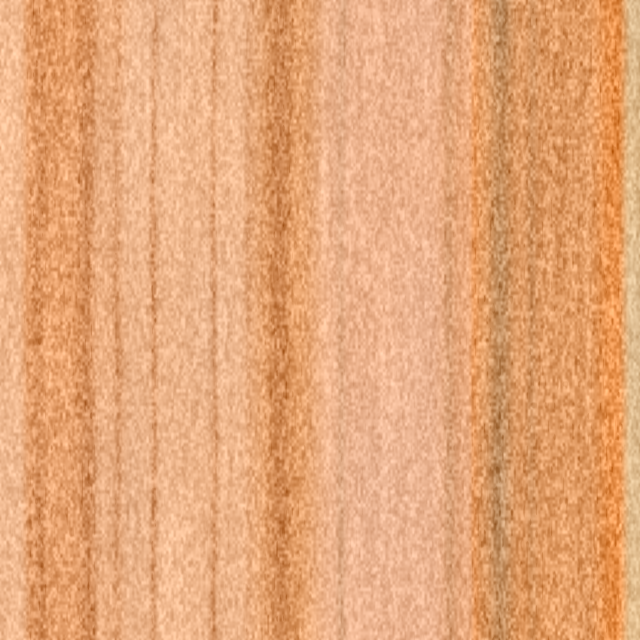
A three.js fragment shader for this texture:

```glsl
// Straight-grained wood veneer: soft vertical colour bands, thin streaks and fine fibres.
varying vec2 vUv;

const vec3 PALE_PEACH = vec3(0.935, 0.720, 0.560);
const vec3 PINK_PEACH = vec3(0.935, 0.715, 0.575);
const vec3 WARM_TAN = vec3(0.900, 0.625, 0.420);
const vec3 OCHRE = vec3(0.890, 0.615, 0.395);
const vec3 BURNT_ORANGE = vec3(0.920, 0.575, 0.300);
const vec3 BROWN = vec3(0.770, 0.490, 0.290);
const vec3 GREY_BROWN = vec3(0.690, 0.530, 0.370);
const vec3 SAPWOOD = vec3(0.880, 0.740, 0.560);
const vec3 GRAIN_TINT = vec3(0.85, 1.0, 1.1);

float hash(vec2 p) {
  vec3 q = fract(vec3(p.xyx) * 0.1031);
  q += dot(q, q.yzx + 33.33);
  return fract((q.x + q.y) * q.z);
}

// Smooth value noise, centred on zero
float noise(vec2 p) {
  vec2 cell = floor(p);
  vec2 f = fract(p);
  f = f * f * (3.0 - 2.0 * f);
  float low = mix(hash(cell), hash(cell + vec2(1.0, 0.0)), f.x);
  float high = mix(hash(cell + vec2(0.0, 1.0)), hash(cell + vec2(1.0)), f.x);
  return mix(low, high, f.y) - 0.5;
}

// Soft-edged vertical band between two x positions
float band(float x, float left, float right, float soft) {
  return smoothstep(left - soft, left + soft, x)
       * (1.0 - smoothstep(right - soft, right + soft, x));
}

// Narrow vertical streak with a bell-shaped profile
float streak(float x, float center, float width) {
  float d = (x - center) / width;
  return exp(-d * d);
}

// Broad growth bands from left to right
vec3 growthBands(float x) {
  vec3 color = mix(PALE_PEACH, PINK_PEACH, smoothstep(0.45, 0.55, x));
  color = mix(color, WARM_TAN, band(x, 0.040, 0.148, 0.010));
  color = mix(color, WARM_TAN, 0.40 * band(x, 0.148, 0.195, 0.012));
  color = mix(color, OCHRE, 0.85 * band(x, 0.400, 0.490, 0.030));
  color = mix(color, WARM_TAN, 0.45 * band(x, 0.690, 0.745, 0.015));
  color = mix(color, OCHRE, band(x, 0.742, 1.100, 0.010));
  color = mix(color, BURNT_ORANGE, band(x, 0.938, 1.100, 0.022));
  return mix(color, SAPWOOD, smoothstep(0.966, 0.988, x));
}

// Dark and coloured lines that follow the grain
vec3 addStreaks(vec3 color, float x, float fade) {
  color = mix(color, BROWN, 0.42 * fade * streak(x, 0.060, 0.012));
  color = mix(color, BROWN, 0.60 * fade * streak(x, 0.137, 0.011));
  color = mix(color, BROWN, 0.28 * fade * streak(x, 0.184, 0.005));
  color = mix(color, BROWN, 0.58 * fade * streak(x, 0.241, 0.005));
  color = mix(color, BROWN, 0.50 * fade * streak(x, 0.335, 0.005));
  color = mix(color, BROWN, 0.25 * fade * streak(x, 0.390, 0.006));
  color = mix(color, BROWN, 0.68 * fade * streak(x, 0.438, 0.017));
  color = mix(color, GREY_BROWN, 0.25 * fade * streak(x, 0.535, 0.007));
  color = mix(color, GREY_BROWN, 0.22 * fade * streak(x, 0.703, 0.009));
  color = mix(color, BURNT_ORANGE, 0.50 * streak(x, 0.742, 0.006));
  color = mix(color, GREY_BROWN, 0.62 * fade * streak(x, 0.782, 0.018));
  return mix(color, GREY_BROWN, 0.25 * fade * streak(x, 0.832, 0.008));
}

// Long fibres running the height of the board
float fibres(vec2 p) {
  return 0.6 * noise(p * vec2(75.0, 2.5)) + 0.4 * noise(p * vec2(150.0, 7.0) + 17.0);
}

// Short grains, slightly taller than wide
float speckle(vec2 p) {
  return 0.55 * noise(p * vec2(230.0, 100.0) + 5.0)
       + 0.65 * noise(p * vec2(260.0, 190.0) + 41.0);
}

void main() {
  // Slight drift keeps the bands from being ruler straight
  float drift = 0.005 * noise(vUv * vec2(4.0, 3.0)) + 0.003 * noise(vUv * vec2(20.0, 14.0));
  float x = vUv.x + drift;
  float fade = 1.0 + 0.6 * noise(vUv * vec2(14.0, 5.0) + 9.0);

  vec3 color = addStreaks(growthBands(x), x, fade);

  // Darker wood has a coarser, stronger grain
  float darkness = smoothstep(0.72, 0.56, color.g);
  float shade = mix(0.08, 0.12, darkness) * fibres(vec2(x, vUv.y))
              + mix(0.19, 0.30, darkness) * speckle(vUv);
  color += GRAIN_TINT * shade;

  // Sparse dark pores
  float pore = smoothstep(0.24, 0.42, noise(vUv * vec2(210.0, 60.0) + 73.0));
  color -= GRAIN_TINT * pore * mix(0.03, 0.09, darkness);

  // Faint cloudy warmth across the board
  color += vec3(0.02, 0.0, -0.02) * noise(vUv * vec2(12.0, 4.0) + 29.0);
  gl_FragColor = vec4(clamp(color, 0.0, 1.0), 1.0);
}
```
